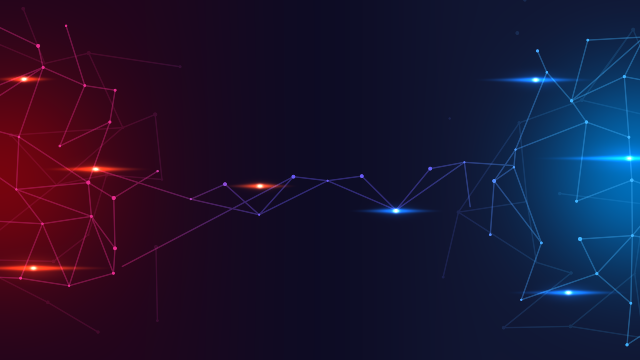
Reproduce this background procedurally as a Shadertoy shader.

```glsl
const float WIDTH = 16.0 / 9.0;
const vec3 EMBER = vec3(1.0, 0.28, 0.06);
const vec3 AZURE = vec3(0.04, 0.46, 1.0);

vec2 hash2(vec2 p) {
    vec3 q = fract(p.xyx * vec3(0.1031, 0.1030, 0.0973));
    q += dot(q, q.yzx + 33.33);
    return fract((q.xx + q.yz) * q.zy);
}

float segmentDistance(vec2 p, vec2 a, vec2 b) {
    vec2 ab = b - a;
    return length(p - a - ab * clamp(dot(p - a, ab) / dot(ab, ab), 0.0, 1.0));
}

float link(vec2 p, vec2 a, vec2 b, float px) {
    return 1.0 - smoothstep(0.0006, 0.0006 + px, segmentDistance(p, a, b));
}

float dotMask(vec2 p, vec2 center, float radius, float px) {
    return 1.0 - smoothstep(radius - 0.5 * px, radius + 0.5 * px, length(p - center));
}

// Jittered lattice node
vec2 node(vec2 id, float size, float seed) {
    return (id + 0.12 + 0.76 * hash2(id + seed)) * size;
}

// Nodes live inside a disc centred on either side edge
float alive(vec2 n, float reach) {
    float side = min(abs(n.x), abs(WIDTH - n.x));
    return step(length(vec2(side, n.y - 0.5)), reach);
}

// Returns line and dot coverage
vec2 mesh(vec2 p, float size, float seed, float reach, float density, float px) {
    vec2 cell = floor(p / size), cover = vec2(0.0);
    for (int j = -1; j <= 1; j++) {
        for (int i = -1; i <= 1; i++) {
            vec2 id = cell + vec2(i, j);
            vec2 a = node(id, size, seed);
            vec2 b = node(id + vec2(1, 0), size, seed);
            vec2 c = node(id + vec2(0, 1), size, seed);
            vec2 d = node(id + vec2(1, 1), size, seed);
            vec2 pick = hash2(id + seed + 71.0);
            float la = alive(a, reach), lb = alive(b, reach);
            float lc = alive(c, reach), ld = alive(d, reach);
            float lines = link(p, a, b, px) * la * lb * step(pick.x, density);
            lines = max(lines, link(p, a, c, px) * la * lc * step(pick.y, density));
            float diagonal = pick.x < pick.y ? link(p, a, d, px) * la * ld
                                             : link(p, b, c, px) * lb * lc;
            lines = max(lines, diagonal * step(fract(pick.x * 7.0), density - 0.2));
            float radius = mix(0.003, 0.006, pick.y);
            cover = max(cover, vec2(lines, la * dotMask(p, a, radius, px)));
        }
    }
    return cover;
}

// Zigzag bridge between the two sides, k from -4 to 4
vec2 bridgeNode(float k) {
    float wave = 0.044 * cos(1.5708 * k) - 0.028 * cos(3.14159 * k);
    return vec2(0.91 + 0.095 * k, 0.482 + wave + 0.0008 * k * k * k);
}

vec2 bridge(vec2 p, float px) {
    vec2 cover = vec2(0.0);
    for (float k = -4.0; k <= 4.0; k++) {
        vec2 a = bridgeNode(k);
        float chord = link(p, a, bridgeNode(k + 2.0), px) * step(k, 2.0);
        chord *= 1.0 - step(0.5, mod(k, 2.0));
        float lines = max(chord, link(p, a, bridgeNode(k + 1.0), px) * step(k, 3.0));
        float radius = 0.0042 + 0.0012 * cos(3.14159 * (k + 1.0));
        cover = max(cover, vec2(lines, dotMask(p, a, radius, px)));
    }
    // Ties into the side meshes
    float ties = link(p, bridgeNode(-4.0), vec2(0.266, 0.53), px);
    ties = max(ties, link(p, bridgeNode(-1.0), vec2(0.34, 0.26), px));
    ties = max(ties, link(p, bridgeNode(4.0), vec2(1.428, 0.54), px));
    ties = max(ties, link(p, bridgeNode(4.0), vec2(1.306, 0.426), px));
    return vec2(max(cover.x, ties), cover.y);
}

// Horizontal streak with a hot core
vec3 flare(vec2 p, vec2 center, float reach, vec3 tint) {
    vec2 d = abs(p - center);
    float taper = max(1.0 - d.x / reach, 0.0);
    float streak = taper * taper * exp(-pow(d.y / (0.0025 + 0.004 * taper), 2.0));
    float halo = 0.25 * taper * exp(-dot(d, d * vec2(1.0, 12.0)) / (reach * reach * 0.15));
    float core = exp(-dot(d, d * vec2(0.4, 1.0)) / 0.000025);
    return tint * (1.1 * streak + halo) + vec3(1.0, 0.95, 0.9) * core;
}

vec3 backdrop(vec2 p) {
    vec3 base = mix(vec3(0.12, 0.02, 0.11), vec3(0.05, 0.045, 0.14), smoothstep(0.3, 0.95, p.x));
    base = mix(base, vec3(0.065, 0.085, 0.195), smoothstep(0.85, 1.4, p.x));
    float red = exp(-pow(length(p - vec2(0.0, 0.5)) / 0.32, 2.0));
    float blue = exp(-pow(length(p - vec2(WIDTH, 0.52)) / 0.27, 2.0));
    base = mix(base, vec3(0.5, 0.015, 0.05), 0.9 * red);
    return mix(base, vec3(0.0, 0.44, 0.74), blue);
}

void mainImage(out vec4 fragColor, in vec2 fragCoord) {
    vec2 p = fragCoord / iResolution.xy * vec2(WIDTH, 1.0);
    float px = 1.0 / iResolution.y;
    vec3 color = backdrop(p);

    // Ink shifts from pink through violet to cyan
    vec3 ink = mix(vec3(0.9, 0.17, 0.55), vec3(0.42, 0.36, 0.98), smoothstep(0.3, 0.8, p.x));
    ink = mix(ink, vec3(0.25, 0.7, 1.0), smoothstep(1.1, 1.6, p.x));
    vec2 faint = mesh(p, 0.19, 17.0, 0.62, 0.45, px);
    vec2 bright = max(mesh(p, 0.14, 5.0, 0.47, 0.8, px), bridge(p, px));
    color = mix(color, ink, 0.14 * max(faint.x, faint.y));
    color = mix(color, ink, 0.36 * bright.x);
    color = mix(color, ink * 1.05, 0.9 * bright.y);

    // Warm and cool flares
    color += flare(p, vec2(0.067, 0.780), 0.10, EMBER);
    color += flare(p, vec2(0.266, 0.530), 0.16, EMBER);
    color += flare(p, vec2(0.722, 0.483), 0.11, EMBER);
    color += flare(p, vec2(0.093, 0.255), 0.24, EMBER);
    color += flare(p, vec2(1.488, 0.778), 0.18, AZURE);
    color += flare(p, vec2(1.748, 0.560), 0.28, AZURE);
    color += flare(p, vec2(1.100, 0.414), 0.14, AZURE);
    color += flare(p, vec2(1.579, 0.187), 0.18, AZURE);
    fragColor = vec4(clamp(color, 0.0, 1.0), 1.0);
}
```
